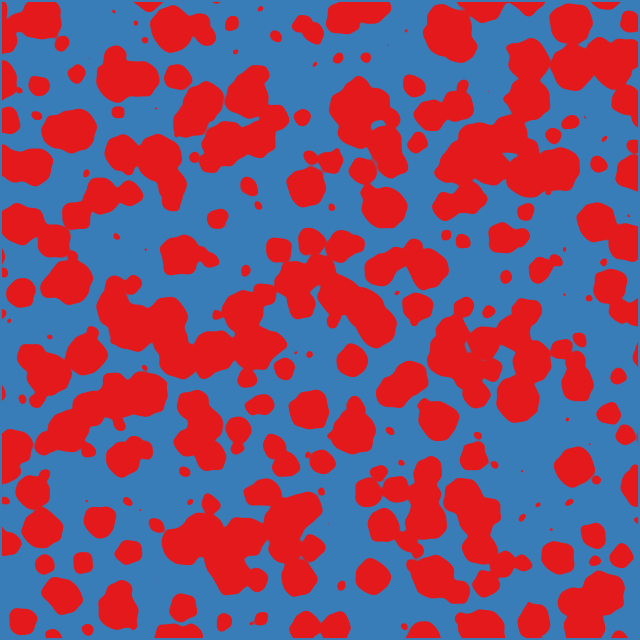
This texture is drawn by a three.js fragment shader. Its source:

```glsl
// Irregular red blobs, partly merged into chains, scattered on a flat blue ground.
varying vec2 vUv;

const vec3 BLUE = vec3(0.22, 0.49, 0.72);
const vec3 RED = vec3(0.89, 0.10, 0.11);
const float CELLS = 20.0;        // grid cells across the canvas
const float MIN_RADIUS = -0.05;  // in cells; below zero leaves a cell empty
const float MAX_RADIUS = 0.70;
const float MERGE = 0.06;        // softness of the necks between blobs
const float WOBBLE = 0.035;      // unevenness of the outlines, in cells
const float FRAME = 0.003;       // thin blue rim, in canvas units
const float EDGE = 0.001;        // half width of the smoothed edge

// Three random values per cell
vec3 hash3(vec2 cell) {
  vec3 q = fract(vec3(cell.xyx) * vec3(0.1031, 0.1030, 0.0973));
  q += dot(q, q.yxz + 33.33);
  return fract((q.xxy + q.yzz) * q.zyx);
}

// Layered sines that bend the outlines
vec2 wobble(vec2 p, float amount) {
  vec2 broad = sin(p.yx * 5.3 + 1.7 * sin(p * 2.1) + vec2(0.4, 2.6));
  vec2 fine = sin(p.yx * 11.7 + p * 4.9 + vec2(3.1, 1.2));
  return amount * (broad + 0.5 * fine);
}

// Cellular field: smooth union of discs with random centres and radii
float blobDistance(vec2 p, float merge) {
  vec2 home = floor(p);
  float sum = 0.0;
  for (int y = -1; y <= 1; y++) {
    for (int x = -1; x <= 1; x++) {
      vec2 cell = home + vec2(float(x), float(y));
      vec3 rnd = hash3(cell + 7.0);
      float radius = mix(MIN_RADIUS, MAX_RADIUS, rnd.z);
      float d = length(p - cell - rnd.xy) - radius;
      sum += exp(-d / merge);
    }
  }
  return -merge * log(max(sum, 1e-9));
}

// Signed distance outside the canvas inset by a rim
float rimDistance(vec2 uv, float rim) {
  vec2 d = abs(uv - 0.5) - (0.5 - rim);
  return max(d.x, d.y);
}

void main() {
  vec2 p = vUv * CELLS;
  float blobs = blobDistance(p + wobble(p, WOBBLE), MERGE) / CELLS;
  float shape = max(blobs, rimDistance(vUv, FRAME));
  float ink = 1.0 - smoothstep(-EDGE, EDGE, shape);
  gl_FragColor = vec4(mix(BLUE, RED, ink), 1.0);
}
```
